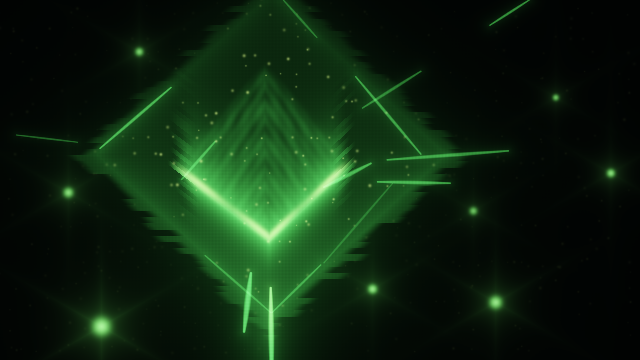
Give the GLSL for this background, as a Shadertoy shader.

```glsl
const vec3 GREEN = vec3(0.27, 1.0, 0.31);
const vec3 WARM = vec3(0.85, 1.0, 0.45);
const vec3 NIGHT = vec3(0.004, 0.012, 0.009);
const vec2 DIAMOND_CENTER = vec2(0.755, 0.570);
const vec2 DIAMOND_RADIUS = vec2(0.475, 0.440);
const vec2 V_TIP = vec2(0.748, 0.329);
const vec2 V_SLOPES = vec2(0.76, 0.94);
const vec2 V_REACH = vec2(0.245, 0.215);
const vec2 APEX = vec2(0.736, 0.815);
const float STEP_ROWS = 58.0;
const float GRID = 108.0;

float hash(vec2 p) {
    return fract(sin(dot(p, vec2(127.1, 311.7))) * 43758.55);
}

// Tapered light blade with a faint halo
float streak(vec2 p, vec2 a, vec2 b, float width) {
    vec2 ab = b - a;
    float t = clamp(dot(p - a, ab) / dot(ab, ab), 0.0, 1.0);
    float d = length(p - a - ab * t);
    float w = width * (0.35 + 0.65 * sin(3.1416 * t));
    return smoothstep(w + 0.002, w * 0.3, d) + 0.16 * exp(-d * 70.0);
}

// Soft point with three crossed rays
float flare(vec2 p, vec2 c, float size) {
    vec2 q = p - c;
    float r = length(q);
    vec2 lean = vec2(q.x + q.y * 0.3, q.y - q.x * 0.3);
    float light = 2.2 * exp(-dot(lean, lean) / (size * size));
    light += 0.30 * exp(-r / (size * 2.6));
    for (int i = 0; i < 3; i++) {
        float a = 1.5708 + float(i) * 1.0472;
        float across = abs(q.x * sin(a) - q.y * cos(a));
        light += size * 7.0 * exp(-across * 75.0 - r * 9.0);
    }
    return light;
}

// One jittered spark in some of the cells
float sparks(vec2 p, float cells, float chance) {
    vec2 id = floor(p * cells);
    vec2 jitter = 0.2 + 0.6 * vec2(hash(id + 3.1), hash(id + 8.7));
    float d = length(fract(p * cells) - jitter) / cells;
    float size = 0.0018 + 0.0028 * hash(id + 5.3);
    return step(hash(id), chance) * exp(-d * d / (size * size));
}

// Stepped diamond body; r is 1 on its outline
float diamondLight(vec2 p, float r) {
    float row = floor(p.y * STEP_ROWS);
    float side = step(DIAMOND_CENTER.x, p.x);
    float jag = 0.15 * (hash(vec2(row, side)) - 0.5);
    float body = 1.0 - smoothstep(1.08, 1.16, r + jag);
    float low = 1.0 - smoothstep(0.35, 0.80, p.y);
    float rim = exp(-abs(r - 1.02) * 8.0);
    float light = body * (0.05 + 0.09 * low + rim * (0.08 + 0.10 * low));
    return light + 0.085 * exp(-max(r - 1.0, 0.0) * 3.5);
}

// Layered chevrons below the inner apex
float pyramidLight(vec2 p, float h) {
    float x = abs(p.x - APEX.x);
    float depth = APEX.y - p.y - 1.05 * x;
    float inside = smoothstep(-0.02, 0.05, depth) * smoothstep(-0.02, 0.04, h);
    float bands = sin(depth * 62.0 + 2.0 * sin(x * 38.0));
    bands += 0.6 * sin(depth * 137.0 - x * 55.0) + 0.4 * sin(p.x * 150.0);
    return inside * (0.20 + 0.065 * bands) * exp(-x * 2.5);
}

void mainImage(out vec4 fragColor, in vec2 fragCoord) {
    vec2 p = fragCoord / iResolution.y;
    vec2 q = abs(p - DIAMOND_CENTER) / DIAMOND_RADIUS;
    float r = q.x + q.y;

    // Bright V: h is the height above its edge
    float right = step(V_TIP.x, p.x);
    float x = abs(p.x - V_TIP.x);
    float h = p.y - V_TIP.y - x * mix(V_SLOPES.x, V_SLOPES.y, right);
    float along = x / mix(V_REACH.x, V_REACH.y, right);
    float ragged = 0.16 * (hash(vec2(floor(h * 70.0), right)) - 0.5);
    float reach = 1.0 - smoothstep(0.82, 1.08, along + ragged);
    float glow = h > 0.0 ? 1.5 * exp(-h * 15.0) : 1.5 * exp(h * 30.0);
    float pulse = 0.65 + 0.35 * sin(along * 9.0 + 0.8);
    float core = exp(-pow((h - 0.012) / 0.013, 2.0)) * reach * pulse;

    float light = diamondLight(p, r) + pyramidLight(p, h) + glow * reach;
    light += 0.22 * exp(-length((p - V_TIP) * vec2(1.0, 1.2)) * 5.0);
    light += 0.30 * exp(-length((p - vec2(0.735, 0.07)) * vec2(1.3, 0.7)) * 11.0);

    // Blades on the outline
    light += 0.9 * streak(p, vec2(0.278, 0.588), vec2(0.475, 0.757), 0.004);
    light += 0.7 * streak(p, vec2(0.988, 0.787), vec2(1.169, 0.572), 0.004);
    light += 0.4 * streak(p, vec2(0.787, 1.000), vec2(0.880, 0.896), 0.003);
    light += 0.5 * streak(p, vec2(0.752, 0.132), vec2(0.570, 0.290), 0.003);
    light += 0.6 * streak(p, vec2(0.756, 0.132), vec2(0.891, 0.264), 0.003);
    light += 0.3 * streak(p, vec2(0.900, 0.270), vec2(1.090, 0.490), 0.003);

    // Loose blades
    light += 0.5 * streak(p, vec2(1.007, 0.700), vec2(1.169, 0.802), 0.004);
    light += 0.7 * streak(p, vec2(1.076, 0.556), vec2(1.412, 0.581), 0.005);
    light += 0.8 * streak(p, vec2(1.049, 0.495), vec2(1.250, 0.491), 0.005);
    light += 0.7 * streak(p, vec2(1.361, 0.930), vec2(1.470, 1.000), 0.003);
    light += 0.4 * streak(p, vec2(0.046, 0.625), vec2(0.215, 0.605), 0.002);
    light += 0.7 * streak(p, vec2(0.505, 0.502), vec2(0.597, 0.606), 0.004);
    light += 0.9 * streak(p, vec2(0.900, 0.480), vec2(1.030, 0.546), 0.006);
    light += 1.4 * streak(p, vec2(0.678, 0.079), vec2(0.697, 0.241), 0.009);
    float beam = streak(p, vec2(0.752, 0.200), vec2(0.755, -0.060), 0.008);
    light += 1.6 * beam;

    // Flares and scattered sparks
    float stars = flare(p, vec2(0.282, 0.093), 0.021);
    stars += 0.8 * flare(p, vec2(1.377, 0.160), 0.015);
    stars += 0.8 * flare(p, vec2(1.035, 0.197), 0.011);
    stars += 0.6 * flare(p, vec2(0.387, 0.856), 0.010);
    stars += 0.7 * flare(p, vec2(0.190, 0.465), 0.012);
    stars += 0.7 * flare(p, vec2(1.697, 0.519), 0.010);
    stars += 0.5 * flare(p, vec2(1.315, 0.414), 0.010);
    stars += 0.5 * flare(p, vec2(1.544, 0.729), 0.008);
    float dust = sparks(p, 17.0, 0.30) + 0.6 * sparks(p + 4.3, 29.0, 0.18);
    dust *= 0.06 + 0.94 * (1.0 - smoothstep(0.6, 1.2, r));

    // Fine grid, then tone curve
    vec2 mesh = sin(p * GRID * 6.2832);
    light *= 1.0 + 0.035 * (mesh.x + mesh.y);
    vec3 color = NIGHT + GREEN * (light + 0.75 * stars);
    color += WARM * (1.3 * core + 0.8 * dust + 0.22 * stars);
    color += WARM * 0.5 * beam * smoothstep(0.0, 0.16, p.y);
    fragColor = vec4(1.0 - exp(-color), 1.0);
}
```
